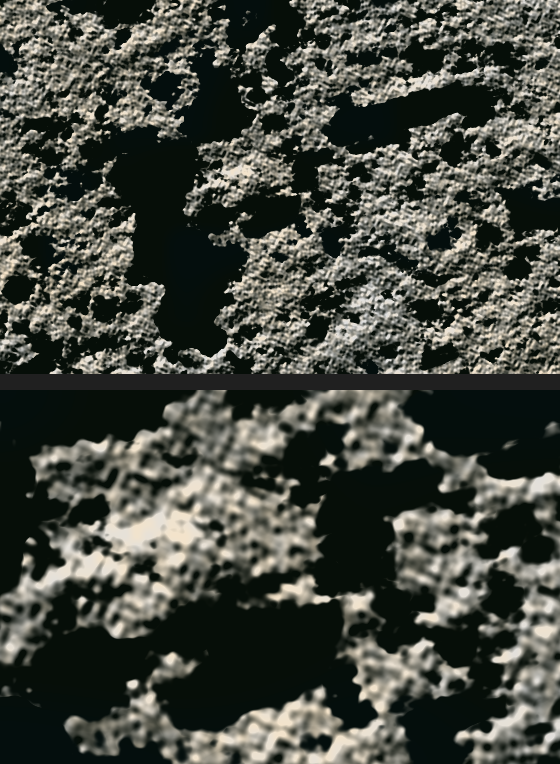
Top, the full canvas; bottom, a detail of the centre.
Reproduce this texture procedurally as a WebGL 2 fragment shader.

```glsl
#version 300 es
precision highp float;
// Porous volcanic rock in hard raking light, with black pits and a ragged rift.

uniform vec2 u_resolution;
out vec4 fragColor;

// Palette
const vec3 SHADOW = vec3(0.025, 0.055, 0.03);
const vec3 STONE = vec3(0.84, 0.81, 0.755);
const vec3 OCHRE = vec3(0.05, 0.01, -0.05);
const vec3 DEEP_BLUE = vec3(-0.01, 0.0, 0.02);

// Light
const vec2 LIGHT_DIR = vec2(-0.45, 0.893);
const float AMBIENT = 0.56;
const float GRAIN_GAIN = 1.15;
const float GRAIN_STEP = 0.008;
const float LUMP_GAIN = 1.0;
const float LUMP_STEP = 0.03;
const float RIM_GAIN = 10.0;
const float RIM_STEP = 0.012;
const float EDGE = 0.005;
const float ROUGHNESS = 0.02;

// Hollows: frequency, fill level and conversion to distance
const float TILT = 0.32;
const vec2 BROAD_FREQ = vec2(3.6, 6.2);
const vec2 MEDIUM_FREQ = vec2(9.0, 15.0);
const vec2 DENT_FREQ = vec2(22.0, 33.0);
const vec2 LUMP_FREQ = vec2(9.0, 14.0);
const vec3 LEVEL = vec3(0.335, 0.35, 0.325);
const vec3 DEPTH = vec3(0.4, 0.2, 0.09);

// Pits
const float BIG_CELL = 0.11;
const float SMALL_CELL = 0.05;
const float PIT_SHARE = 0.36;
const vec2 PIT_RADIUS = vec2(0.1, 0.36);
const float PIT_WARP = 0.02;

// Rift
const float RIFT_WIDTH = 0.075;
const float RIFT_RAGGED = 0.4;

vec2 hash2(vec2 c) {
    vec3 q = fract(c.xyx * vec3(0.1031, 0.1030, 0.0973));
    q += dot(q, q.yzx + 33.33);
    return fract((q.xx + q.yz) * q.zy);
}

float noise(vec2 p) {
    vec2 i = floor(p), f = fract(p);
    f = f * f * (3.0 - 2.0 * f);
    float low = mix(hash2(i).x, hash2(i + vec2(1, 0)).x, f.x);
    float high = mix(hash2(i + vec2(0, 1)).x, hash2(i + vec2(1, 1)).x, f.x);
    return mix(low, high, f.y);
}

float fbm(vec2 p) {
    float sum = 0.0, amp = 0.533;
    for (int i = 0; i < 4; i++) {
        sum += amp * noise(p);
        p = p * 2.07 + vec2(17.3, 9.1);
        amp *= 0.5;
    }
    return sum;
}

vec2 rotate(vec2 p, float angle) {
    float c = cos(angle), s = sin(angle);
    return vec2(c * p.x + s * p.y, c * p.y - s * p.x);
}

// Distance to scattered oval pits, one candidate per cell
float pits(vec2 p, float cell, float seed) {
    vec2 q = p / cell, home = floor(q);
    float nearest = 1.0;
    for (int y = -1; y <= 1; y++)
    for (int x = -1; x <= 1; x++) {
        vec2 id = home + vec2(x, y);
        vec2 traits = hash2(id + seed + 71.0);
        vec2 offset = q - id - hash2(id + seed);
        float radius = mix(PIT_RADIUS.x, PIT_RADIUS.y, traits.x * traits.x);
        float d = length(offset * vec2(0.88, 1.12)) - radius;
        if (traits.y < PIT_SHARE) nearest = min(nearest, d);
    }
    return nearest * cell;
}

// Winding ragged cleft running from top to bottom
float rift(vec2 p) {
    float axis = 0.55 - 0.13 * cos(5.0 * (p.y - 0.38));
    float width = RIFT_WIDTH + 0.025 * cos(6.5 * (p.y - 0.45));
    return abs(p.x - axis) - width + RIFT_RAGGED * (fbm(p * 9.0 + 31.0) - 0.5);
}

// Signed distance to shade: negative inside any cavity
float ground(vec2 p) {
    vec2 t = rotate(p, TILT);
    vec3 fill = vec3(fbm(t * BROAD_FREQ + 53.0), fbm(t * MEDIUM_FREQ + 87.0), fbm(t * DENT_FREQ + 19.0));
    vec3 hollow = (fill - LEVEL) * DEPTH;
    vec2 q = p + PIT_WARP * (vec2(noise(p * 42.0), noise(p * 42.0 + 60.0)) - 0.5);
    float holes = min(pits(q, BIG_CELL, 13.0), pits(q, SMALL_CELL, 140.0));
    float cavity = min(min(hollow.x, hollow.y), hollow.z);
    return min(min(cavity, min(holes, rift(p))), 0.03);
}

// Fine crust of the stone, each layer turned to hide the lattice
float crust(vec2 p) {
    return noise(rotate(p, 0.3) * 16.0) + 0.9 * noise(rotate(p, 0.9) * 34.0 + 5.0)
         + 0.7 * noise(rotate(p, 0.5) * 75.0 + 11.0) + 0.6 * noise(rotate(p, 1.1) * 150.0 + 23.0) - 1.6;
}

void main() {
    vec2 p = gl_FragCoord.xy / u_resolution.y;

    // Slopes along the light direction
    float height = ground(p);
    float rim = height - ground(p + LIGHT_DIR * RIM_STEP);
    float relief = crust(p);
    float grain = relief - crust(p + LIGHT_DIR * GRAIN_STEP);
    vec2 ahead = p + LIGHT_DIR * LUMP_STEP;
    float lump = fbm(rotate(p, TILT) * LUMP_FREQ) - fbm(rotate(ahead, TILT) * LUMP_FREQ);
    float lit = AMBIENT + GRAIN_GAIN * grain + LUMP_GAIN * lump + RIM_GAIN * clamp(rim, -0.015, 0.015);

    // Cavities with crumbled edges fall into shadow
    float open = smoothstep(-EDGE, EDGE, height + ROUGHNESS * relief);
    float tone = clamp(lit, 0.0, 1.1) * open;

    // Mineral tints
    vec3 color = mix(SHADOW, STONE, tone);
    color += OCHRE * tone * (noise(p * 95.0 + 40.0) + noise(p * 4.0) - 1.0);
    color += DEEP_BLUE * (1.0 - open) * smoothstep(0.55, 0.9, noise(p * 6.0 + 8.0));
    fragColor = vec4(clamp(color, 0.0, 1.0), 1.0);
}
```
